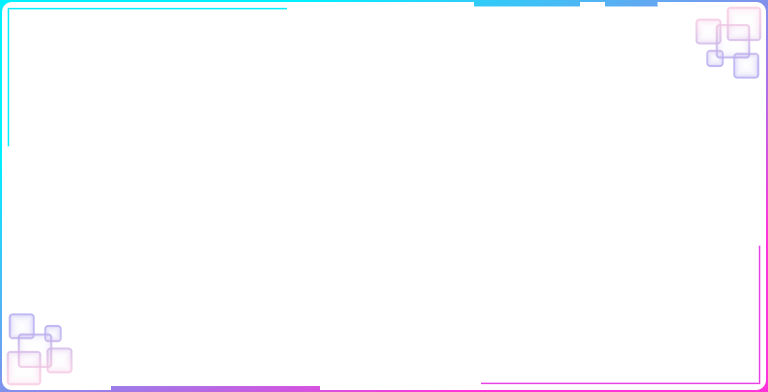
This background is drawn by a WebGL 1 fragment shader. Its source:

```glsl
precision highp float;
// White panel in a cyan-to-magenta frame, with corner lines and two clusters of soft rounded squares.
uniform vec2 u_resolution;

const vec2 SIZE = vec2(768.0, 394.0);   // design units, y pointing down
const vec3 WHITE = vec3(1.0);
const vec3 CYAN = vec3(0.0, 0.94, 1.0);
const vec3 MAGENTA = vec3(1.0, 0.2, 0.85);
const vec3 ORCHID = vec3(0.9, 0.26, 0.9);
const vec3 ROSE = vec3(0.97, 0.79, 0.88);
const vec3 PERIWINKLE = vec3(0.68, 0.65, 0.94);

// Signed distance to a box with rounded corners.
float roundBox(vec2 p, vec2 halfSize, float radius) {
  vec2 q = abs(p) - halfSize + radius;
  return length(max(q, 0.0)) + min(max(q.x, q.y), 0.0) - radius;
}

// Signed distance to a sharp box given by two opposite corners.
float cornerBox(vec2 p, vec2 low, vec2 high) {
  return roundBox(p - 0.5 * (low + high), 0.5 * (high - low), 0.0);
}

// Antialiased coverage of the inside of a shape.
float coverage(float dist, float px) {
  return clamp(0.5 - dist / px, 0.0, 1.0);
}

// Blends one translucent square: a crisp rim and a glow fading inward.
vec3 glassSquare(vec3 base, vec2 p, vec2 center, float halfSize, float glow, float px) {
  float d = roundBox(p - center, vec2(halfSize), 4.0);
  float inside = coverage(d, px);
  float rim = inside - coverage(d + 2.2, px);
  float alpha = max(0.8 * rim, glow * inside * exp(min(d, 0.0) / 3.5));
  vec3 tint = mix(PERIWINKLE, ROSE, smoothstep(320.0, 384.0, p.y));
  return mix(base, tint, alpha);
}

void main() {
  vec2 uv = gl_FragCoord.xy / u_resolution;
  vec2 p = vec2(uv.x, 1.0 - uv.y) * SIZE;
  float px = SIZE.x / u_resolution.x;

  // Diagonal frame gradient around the white panel
  float diagonal = 0.5 * (p.x / SIZE.x + p.y / SIZE.y);
  vec3 frame = mix(CYAN, MAGENTA, clamp((diagonal - 0.2) / 0.6, 0.0, 1.0));
  float panel = roundBox(p - 0.5 * SIZE, 0.5 * SIZE - 2.0, 10.0);
  vec3 color = mix(frame, WHITE, coverage(panel, px));

  // Thick bars on the top and bottom edges
  float bars = cornerBox(p, vec2(474.0, -9.0), vec2(580.0, 6.5));
  bars = min(bars, cornerBox(p, vec2(605.0, -9.0), vec2(657.5, 6.5)));
  bars = min(bars, cornerBox(p, vec2(111.0, 388.0), vec2(320.0, 403.0)));
  color = mix(color, frame, coverage(bars, px));

  // Half-turn symmetry: fold the right half onto the left
  bool leftHalf = p.x < 0.5 * SIZE.x;
  vec2 c = leftHalf ? p : SIZE - p;

  // Thin corner lines
  float lines = min(cornerBox(c, vec2(7.7, 7.9), vec2(287.0, 9.4)),
                    cornerBox(c, vec2(7.7, 7.9), vec2(9.2, 147.0)));
  color = mix(color, leftHalf ? CYAN : ORCHID, coverage(lines, px));

  // Overlapping squares
  color = glassSquare(color, c, vec2(24.0, 370.0), 17.3, 0.7, px);
  color = glassSquare(color, c, vec2(59.5, 362.3), 13.0, 0.7, px);
  color = glassSquare(color, c, vec2(21.7, 328.0), 13.0, 0.7, px);
  color = glassSquare(color, c, vec2(53.0, 335.3), 8.7, 0.7, px);
  color = glassSquare(color, c, vec2(35.0, 352.5), 17.3, 0.45, px);

  gl_FragColor = vec4(color, 1.0);
}
```
